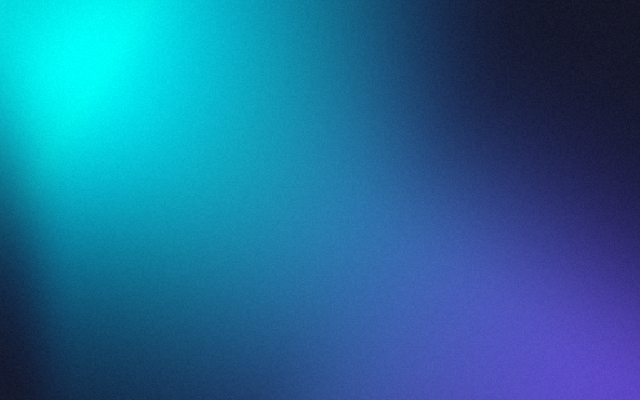
This background is drawn by a Shadertoy shader. Its source:

```glsl
// A soft diagonal band of light that runs from cyan through blue to violet,
// fading into navy on both sides. Colour follows the distance along the band,
// brightness a Gaussian across it with uneven widths; fine grain lies on top.

// Sine-free hash of a grid cell, 0 to 1
float hash(vec2 cell) {
    vec3 q = fract(vec3(cell.xyx) * 0.1031);
    q += dot(q, q.yzx + 33.33);
    return fract((q.x + q.y) * q.z);
}

// Cyan to blue to violet, by distance along the band
vec3 bandColor(float along) {
    float t = max(along, 0.0);
    return vec3(0.36 * smoothstep(0.05, 1.6, t),
                min(1.0, 0.2 + 0.88 * exp(-1.5 * t)),
                0.68 + 0.3 * exp(-7.0 * t * t) + 0.1 * smoothstep(0.8, 1.5, t));
}

// Light left at a signed distance across the band (positive is upper right)
float bandLight(float along, float across, float x) {
    float upperWidth = mix(0.72, 0.36, smoothstep(0.3, 0.95, along));
    float lowerWidth = mix(0.39, 0.54, smoothstep(0.0, 0.2, x))
                     + 0.25 * smoothstep(0.8, 1.15, along);
    float d = across / (across > 0.0 ? upperWidth : lowerWidth);
    float cornerShade = 1.0 - 0.15 * smoothstep(0.0, 0.25, -along);
    return exp(-d * d) * cornerShade;
}

void mainImage(out vec4 fragColor, in vec2 fragCoord) {
    // Height units, x stretched to a fixed 1.6 wide frame
    vec2 p = fragCoord / iResolution.xy * vec2(1.6, 1.0);

    // Band coordinates, measured from the cyan core
    vec2 fromCore = p - vec2(0.2, 0.85);
    vec2 axis = normalize(vec2(1.25, -0.8));
    float along = dot(fromCore, axis);
    float across = dot(fromCore, vec2(-axis.y, axis.x));

    // Blue reaches further into the dark than red and green
    float light = bandLight(along, across, p.x);
    vec3 blend = pow(vec3(light), vec3(1.0, 1.04, 0.8));
    vec3 navy = vec3(0.08, 0.09, 0.15);
    vec3 color = mix(navy, bandColor(along), blend);

    // Film grain
    color += 0.03 * (hash(floor(p * 320.0)) - 0.5);

    fragColor = vec4(clamp(color, 0.0, 1.0), 1.0);
}
```
